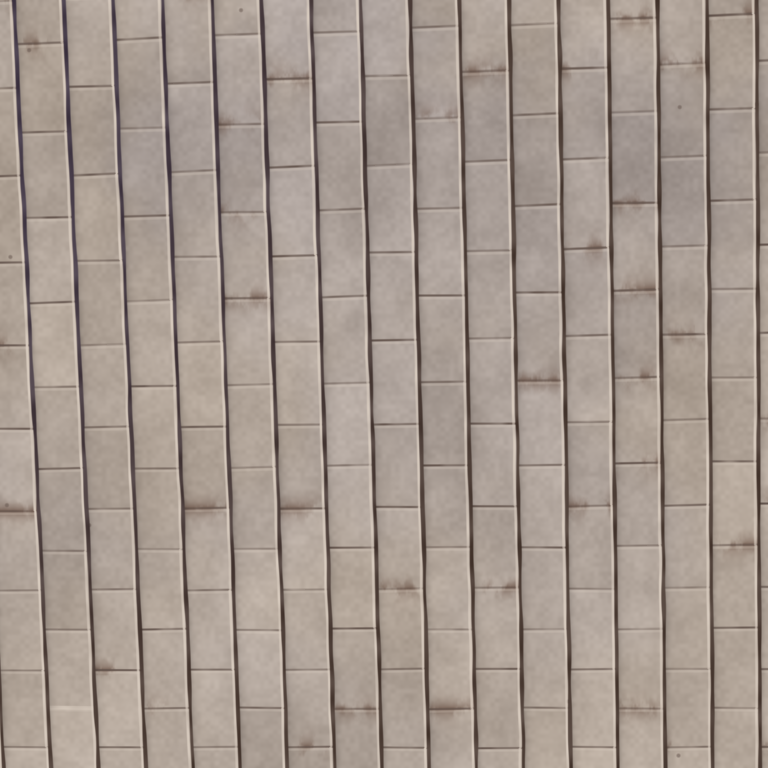
A Shadertoy shader for this texture:

```glsl
#define COLUMN_PITCH 0.0645
#define COLUMN_START 0.018
#define COLUMN_LEAN 0.0495
#define ROW_TILT 0.042
#define GAP_HALF 0.0023
#define JOINT_HALF 0.0013
#define EDGE_HALF 0.0017
#define BRICK_VARIATION 0.05
#define MOTTLE 0.09
#define BROAD_TONE 0.13
#define GRAIN 0.04
#define STAIN_SHARE 0.3

const vec3 BRICK = vec3(0.695, 0.642, 0.592);
const vec3 COOL_BRICK = vec3(0.655, 0.615, 0.60);
const vec3 LIT_EDGE = vec3(0.85, 0.80, 0.75);
const vec3 JOINT = vec3(0.40, 0.34, 0.31);
const vec3 GAP_BROWN = vec3(0.28, 0.22, 0.19);
const vec3 GAP_BLUE = vec3(0.25, 0.21, 0.27);
const vec3 RUST = vec3(0.38, 0.28, 0.23);

float hash(vec2 p) {
    vec3 q = fract(vec3(p.xyx) * 0.1031);
    q += dot(q, q.yzx + 33.33);
    return fract((q.x + q.y) * q.z);
}

float noise(vec2 p) {
    vec2 i = floor(p), f = fract(p);
    f = f * f * (3.0 - 2.0 * f);
    return mix(mix(hash(i), hash(i + vec2(1, 0)), f.x),
               mix(hash(i + vec2(0, 1)), hash(i + vec2(1, 1)), f.x), f.y);
}

float fbm(vec2 p) {
    float sum = 0.0, weight = 0.5;
    for (int k = 0; k < 4; k++) {
        sum += weight * noise(p);
        p = p * 2.1 + 17.3;
        weight *= 0.5;
    }
    return sum / 0.9375;
}

// Soft-edged stripe around zero
float stripe(float d, float halfWidth, float soft) {
    return 1.0 - smoothstep(halfWidth - soft, halfWidth + soft, abs(d));
}

void mainImage(out vec4 fragColor, in vec2 fragCoord) {
    vec2 uv = fragCoord / iResolution.xy;
    float down = 1.0 - uv.y;
    float soft = max(0.0014, 0.75 / iResolution.y);

    // Leaning columns that narrow towards the bottom
    float topX = (uv.x - COLUMN_LEAN * down) / (1.0 - 0.046 * down);
    float u = (topX - COLUMN_START) / COLUMN_PITCH;
    u += 0.016 * (noise(vec2(floor(u + 0.5) * 7.0 + 40.0, down * 26.0)) - 0.5);
    float column = floor(u);
    float gapId = floor(u + 0.5);
    float dx = (u - gapId) * COLUMN_PITCH;

    // Rows in perspective, every other column shifted by half a brick
    float s = down + ROW_TILT * uv.x * pow(uv.y, 1.5);
    float v = -0.5 + 8.56 * s + 0.705 * s * s + 0.5 * mod(column, 2.0);
    vec2 jointId = vec2(column, floor(v + 0.5)) + 50.0;
    v += 0.025 * (hash(jointId + 3.0) - 0.5);
    v += 0.02 * (hash(jointId + 13.0) - 0.5) * (fract(u) - 0.5);
    float dy = (v - floor(v + 0.5)) / 9.2;
    vec2 brickId = vec2(column, floor(v)) + 80.0;

    // Brick faces: tint, broad tone, mottling and grain
    float tint = smoothstep(0.35, 0.7, fbm(uv * 4.0 + 9.0)) * 0.7 + 0.3 * hash(brickId + 11.0);
    vec3 color = mix(BRICK, COOL_BRICK, tint * mix(0.3, 1.0, uv.y));
    color += BROAD_TONE * (fbm(uv * 5.0 + 31.0) - 0.5);
    color += BRICK_VARIATION * (hash(brickId) - 0.5);
    color += MOTTLE * (fbm(uv * 26.0 + brickId) - 0.48);
    color += GRAIN * (noise(uv * 170.0) - 0.5);

    // Rusty stains and small specks
    float stained = step(1.0 - STAIN_SHARE, hash(jointId + 21.0));
    float blotch = smoothstep(0.4, 0.7, fbm(uv * vec2(45.0, 30.0) + 5.0));
    color = mix(color, RUST, 0.75 * stained * blotch * exp(-abs(dy) * 120.0));
    vec2 speckCell = floor(uv * 40.0);
    vec2 speckAt = fract(uv * 40.0) - 0.3 - 0.4 * vec2(hash(speckCell), hash(speckCell + 7.0));
    float speck = step(0.994, hash(speckCell + 31.0)) * (1.0 - smoothstep(0.04, 0.16, length(speckAt)));
    color = mix(color, JOINT, 0.55 * speck);

    // Thin cross joints of uneven strength, a few filled with pale sand
    float strength = mix(0.4, 1.05, hash(jointId)) * mix(0.55, 1.2, noise(uv * 60.0));
    float pale = step(0.985, hash(jointId + 5.0));
    color = mix(color, LIT_EDGE, 0.3 * stripe(dy - 0.0032, EDGE_HALF, soft));
    vec3 jointColor = mix(JOINT, LIT_EDGE, pale);
    color = mix(color, jointColor, min(strength, 1.0) * stripe(dy, JOINT_HALF * (1.0 + pale), soft));

    // Lit right edge of each brick, soft shade beyond the gap
    float wear = noise(vec2(gapId * 5.0 + 60.0, down * 45.0));
    float edgeShift = 0.0008 * (hash(brickId + 17.0) - 0.5);
    color = mix(color, LIT_EDGE, mix(0.5, 1.0, wear) * stripe(dx + 0.0045 + edgeShift, EDGE_HALF, soft));
    color *= 1.0 - 0.26 * step(0.0, dx) * exp(-dx * 230.0);

    // Dark gaps, bluish on the left and brown on the right
    float gapWidth = GAP_HALF * mix(0.75, 1.3, noise(vec2(gapId * 9.0 + 70.0, down * 28.0)));
    float blue = (1.0 - smoothstep(0.0, 0.7, uv.x)) * smoothstep(0.0, 0.8, uv.y);
    vec3 gapColor = mix(GAP_BROWN, GAP_BLUE, blue) + 0.12 * (wear - 0.4);
    color = mix(color, gapColor, 0.96 * stripe(dx, gapWidth, soft));

    fragColor = vec4(clamp(color, 0.0, 1.0), 1.0);
}
```
